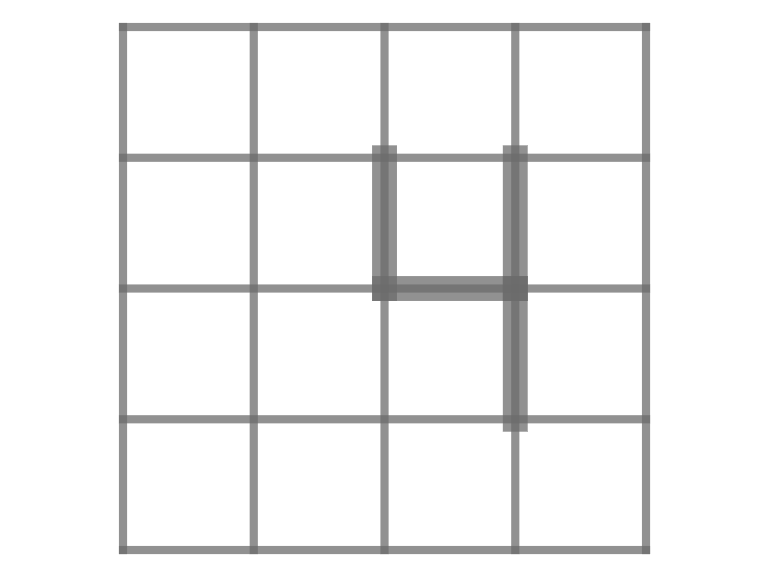
Write a Shadertoy shader that draws this pattern.

```glsl
const vec3 PAPER = vec3(1.0);
const vec3 INK = vec3(0.42);
const float OPACITY = 0.744;         // of one stroke
const float SPACING = 0.2270;        // all lengths are in canvas heights
const float THIN_HALF = 0.0071;
const float THICK_HALF = 0.0216;
const float GRID_REACH = 2.0;        // cells from the centre to the border
const vec2 CENTER = vec2(0.0009, -0.0009);

// Thick strokes as start and end nodes, in cells from the centre
const vec4 STROKES[4] = vec4[4](
    vec4(0.0, 0.0, 0.0, 1.0),
    vec4(0.0, 0.0, 1.0, 0.0),
    vec4(1.0, 0.0, 1.0, 1.0),
    vec4(1.0, -1.0, 1.0, 0.0));

float boxDistance(vec2 p, vec2 halfSize) {
    vec2 d = abs(p) - halfSize;
    return length(max(d, 0.0)) + min(max(d.x, d.y), 0.0);
}

// Share of light let through by an axis-aligned stroke with square caps
float strokeLight(vec2 p, vec2 start, vec2 end, float halfWidth, float pixel) {
    vec2 middle = 0.5 * (start + end) * SPACING;
    vec2 halfSize = 0.5 * abs(end - start) * SPACING + halfWidth;
    float d = boxDistance(p - middle, halfSize);
    float coverage = clamp(0.5 - d / pixel, 0.0, 1.0);
    return 1.0 - OPACITY * coverage;
}

void mainImage(out vec4 fragColor, in vec2 fragCoord) {
    float pixel = 1.0 / iResolution.y;
    vec2 p = (fragCoord - 0.5 * iResolution.xy) * pixel - CENTER;
    float light = 1.0;

    // Thin grid, one column and one row per step
    for (float i = -GRID_REACH; i <= GRID_REACH; i++) {
        light *= strokeLight(p, vec2(i, -GRID_REACH), vec2(i, GRID_REACH), THIN_HALF, pixel);
        light *= strokeLight(p, vec2(-GRID_REACH, i), vec2(GRID_REACH, i), THIN_HALF, pixel);
    }

    // Thick path over the grid
    for (int i = 0; i < STROKES.length(); i++) {
        light *= strokeLight(p, STROKES[i].xy, STROKES[i].zw, THICK_HALF, pixel);
    }

    fragColor = vec4(mix(INK, PAPER, light), 1.0);
}
```
